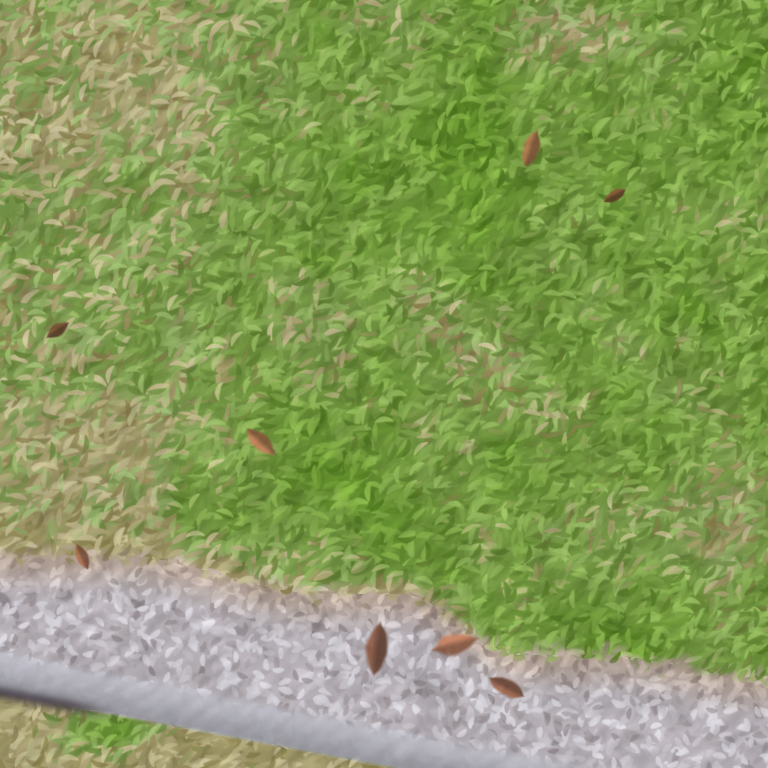
Give the GLSL for this texture, as a Shadertoy shader.

```glsl
// Sunlit lawn with dry patches above a strip of grey mulch and a sloping concrete kerb.

vec4 hash4(vec2 p) {
    vec4 q = fract(p.xyxy * vec4(0.1031, 0.103, 0.0973, 0.1099));
    q += dot(q, q.wzxy + 33.33);
    return fract((q.xxyz + q.yzzw) * q.zywx);
}

float gradientNoise(vec2 p) {
    vec2 i = floor(p), f = p - i, u = f * f * (3.0 - 2.0 * f), e = vec2(1, 0);
    float a = dot(hash4(i).xy - 0.5, f);
    float b = dot(hash4(i + e).xy - 0.5, f - e);
    float c = dot(hash4(i + e.yx).xy - 0.5, f - e.yx);
    float d = dot(hash4(i + 1.0).xy - 0.5, f - 1.0);
    return 2.6 * mix(mix(a, b, u.x), mix(c, d, u.x), u.y);
}

mat2 rotate(float a) {
    float c = cos(a), s = sin(a);
    return mat2(c, -s, s, c);
}

float blob(vec2 p, vec2 centre, vec2 size) {
    vec2 d = (p - centre) / size;
    return exp(-dot(d, d));
}

// Borders of the ground strips, as heights over x
float lawnEdge(float x) {
    return 0.277 - 0.05 * smoothstep(0.15, 0.42, x) - 0.08 * smoothstep(0.52, 0.68, x)
         - 0.03 * smoothstep(0.78, 1.0, x);
}
float kerbTop(float x) { return 0.152 - 0.2 * x; }
float kerbFoot(float x) { return 0.098 - 0.19 * x; }

// Share of straw in the grass
float dryness(vec2 p) {
    float d = 0.40 - 0.26 * smoothstep(0.0, 0.75, p.x);
    d += 0.30 * blob(p, vec2(0.12, 0.42), vec2(0.15, 0.10));
    d += 0.24 * blob(p, vec2(0.18, 0.87), vec2(0.20, 0.12));
    d += 0.30 * blob(p, vec2(0.90, 0.32), vec2(0.16, 0.07));
    d += 0.22 * blob(p, vec2(0.58, 0.54), vec2(0.16, 0.12));
    d += 0.28 * blob(p, vec2(0.77, 0.96), vec2(0.12, 0.04));
    d -= 0.22 * blob(p, vec2(0.48, 0.74), vec2(0.20, 0.14));
    d -= 0.25 * blob(p, vec2(0.40, 0.38), vec2(0.16, 0.10));
    d += 0.5 * exp(-abs(p.y - lawnEdge(p.x)) * 45.0) * smoothstep(0.75, 0.5, p.x);
    d += 0.22 * gradientNoise(p * 9.0) + 0.16 * gradientNoise(p * 23.0);
    float tuft = blob(p, vec2(0.14, 0.05), vec2(0.07, 0.04));
    return mix(d, 0.85 - 0.8 * tuft, step(p.y, kerbFoot(p.x)));
}

// Layers of curved blades; returns light (x) and straw chance (y) of the topmost
vec2 bladeTraits(vec2 p, float mulch) {
    vec2 traits = vec2(0.35, 0.6);
    for (int layer = 0; layer < 5; layer++) {
        float k = float(layer);
        vec2 q = rotate(0.7 * k) * p * (27.0 + 6.0 * k) + 40.0 + 7.3 * k, home = floor(q);
        for (int n = 0; n < 4; n++) {
            vec2 cell = home + vec2(n & 1, n >> 1);
            vec4 h = hash4(cell + 61.0 * k);
            float angle = 0.65 - 0.7 * k + (h.z - 0.5) * mix(2.1, 6.28, mulch);
            vec2 d = rotate(angle) * (q - cell - 0.5 * (h.xy - 0.5));
            float tone = fract(h.w * 7.0 + h.x);
            d.y += (tone - 0.5) * d.x * d.x;
            float along = abs(d.x) / mix(0.72, 0.45, mulch);
            float width = 0.17 * (1.0 - along * along);
            float cover = smoothstep(0.09, -0.07, abs(d.y) - width) * smoothstep(1.0, 0.75, along);
            traits = mix(traits, vec2(tone, h.w), 0.8 * cover);
        }
    }
    return traits;
}

vec3 groundColor(vec2 p, vec2 traits, float mulch) {
    float tone = traits.x, kind = traits.y, dry = dryness(p);
    vec3 lush = mix(vec3(0.27, 0.43, 0.09), vec3(0.55, 0.73, 0.29), tone);
    vec3 faded = mix(vec3(0.40, 0.50, 0.23), vec3(0.67, 0.77, 0.51), tone);
    vec3 straw = mix(vec3(0.52, 0.46, 0.28), vec3(0.84, 0.79, 0.65), tone);
    vec3 grass = mix(lush, faded, clamp(dry * 1.5 + 0.25 * kind, 0.0, 1.0));
    grass = mix(grass, straw, 0.85 * smoothstep(-0.15, 0.15, dry - 0.1 - 0.75 * kind));
    vec3 chips = mix(vec3(0.47, 0.43, 0.44), vec3(0.86, 0.85, 0.88), sqrt(tone));
    float nearLawn = smoothstep(0.06, 0.0, lawnEdge(p.x) - p.y);
    return mix(grass, chips * mix(vec3(1), vec3(0.99, 0.92, 0.83), nearLawn), mulch);
}

void mainImage(out vec4 fragColor, in vec2 fragCoord) {
    vec2 p = fragCoord / iResolution.xy;
    float aboveFoot = p.y - kerbFoot(p.x), belowTop = kerbTop(p.x) - p.y;
    float belowLawn = lawnEdge(p.x) - p.y, fine = gradientNoise(p * 60.0);

    // Grass and mulch, with blades straying over the border
    float bare = smoothstep(-0.004, 0.004, aboveFoot);
    vec2 traits = bladeTraits(p, bare * step(0.0, belowLawn));
    float stray = 0.03 * (traits.y - 0.5) + 0.008 * fine;
    float mulch = bare * smoothstep(-0.012, 0.012, belowLawn + stray);
    vec3 color = groundColor(p, traits, mulch);

    // Soft streaks and broad shade
    float streak = gradientNoise(rotate(0.6) * p * vec2(28.0, 85.0) + 50.0);
    color *= 1.0 + 0.13 * streak + 0.07 * gradientNoise(p * 13.0);

    // Kerb with its shaded foot
    float kerb = smoothstep(-0.003, 0.004, aboveFoot) * smoothstep(-0.008, 0.012, belowTop);
    vec3 concrete = mix(vec3(0.58, 0.58, 0.61), vec3(0.74, 0.74, 0.78), smoothstep(0.0, 0.05, aboveFoot));
    color = mix(color, concrete * (1.0 + 0.05 * streak), 0.88 * kerb);
    float rim = aboveFoot / 0.009;
    float shadow = exp(-rim * rim) * smoothstep(0.17, 0.08, p.x);
    color = mix(color, vec3(0.27, 0.24, 0.27), 0.8 * shadow);

    // Fallen leaves: centre, angle, half length
    vec4 leaves[8] = vec4[8](
        vec4(0.692, 0.807, 1.25, 0.025), vec4(0.80, 0.745, 0.5, 0.016),
        vec4(0.075, 0.570, 0.60, 0.018), vec4(0.34, 0.425, 2.4, 0.025),
        vec4(0.491, 0.155, 1.45, 0.034), vec4(0.592, 0.161, 0.25, 0.030),
        vec4(0.660, 0.105, 2.65, 0.025), vec4(0.107, 0.275, 2.0, 0.018));
    for (int i = 0; i < 8; i++) {
        vec2 d = rotate(leaves[i].z) * (p - leaves[i].xy) / leaves[i].w;
        float shape = abs(d.y) - 0.42 * (1.0 - d.x * d.x) + 0.12 * fine;
        vec3 tint = mix(vec3(0.33, 0.20, 0.14), vec3(0.62, 0.39, 0.28), hash4(vec2(i, 3)).x);
        tint *= 0.9 + 0.5 * smoothstep(-0.1, 0.25, d.y);
        color = mix(color, tint, 0.85 * smoothstep(0.12, -0.12, shape));
    }
    fragColor = vec4(clamp(color, 0.0, 1.0), 1.0);
}
```
